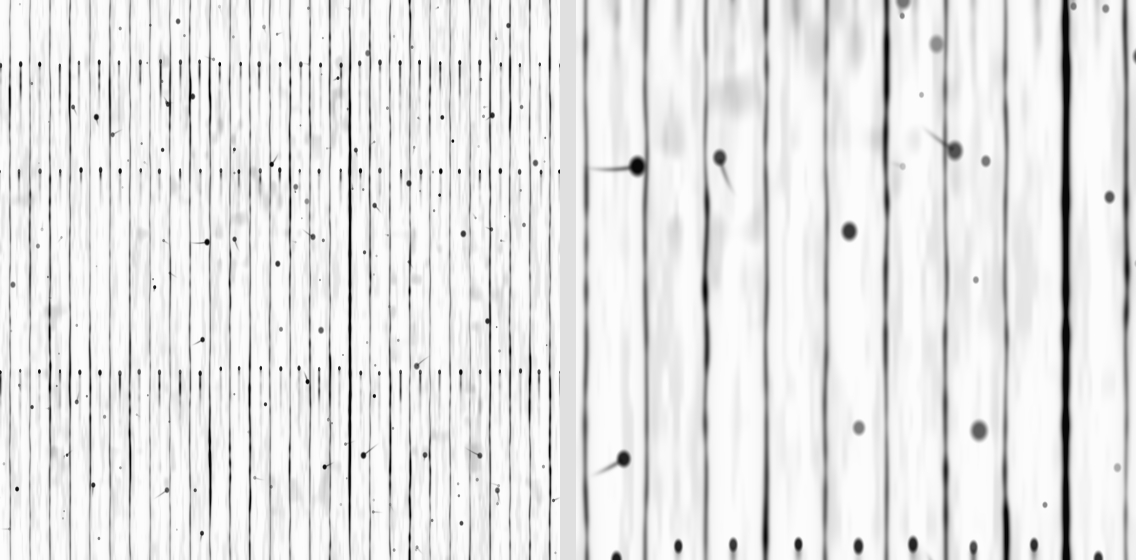
Left, the full canvas; right, a detail of the centre.
Write a WebGL 1 fragment shader that draws this texture map.

```glsl
precision highp float;
// Whitewashed board wall: 28 upright planks with thin dark gaps, three rows of
// nails that bleed downwards, scattered knots and a faint vertical grain.
// Each part returns an ink amount; the parts are layered over white paint.

uniform vec2 u_resolution;

float hash(vec2 p) {
  return fract(sin(dot(p, vec2(127.1, 311.7))) * 43758.5453);
}

// Value noise that wraps after `period` lattice cells.
float noise(vec2 p, vec2 period) {
  vec2 i = floor(p), f = fract(p);
  f = f * f * (3.0 - 2.0 * f);
  vec2 a = mod(i, period), b = mod(i + 1.0, period);
  return mix(mix(hash(a), hash(vec2(b.x, a.y)), f.x),
             mix(hash(vec2(a.x, b.y)), hash(b), f.x), f.y);
}

float bell(float d, float width) {
  return exp(-d * d / (width * width));
}

float layer(float under, float over) {
  return 1.0 - (1.0 - under) * (1.0 - clamp(over, 0.0, 1.0));
}

// Fine vertical fibres and pale smudges in the paint.
float grainInk(vec2 uv) {
  float fibre = 0.6 * noise(uv * vec2(168.0, 10.0), vec2(168.0, 10.0))
              + 0.4 * noise(uv * vec2(300.0, 48.0), vec2(300.0, 48.0));
  float smudge = noise(uv * vec2(84.0, 36.0), vec2(84.0, 36.0))
               * noise(uv * vec2(20.0, 9.0), vec2(20.0, 9.0));
  return 0.09 * smoothstep(0.4, 0.9, fibre) + 0.13 * smoothstep(0.45, 0.85, smudge);
}

// Gaps between planks; every seventh one is a heavier panel seam.
float gapInk(vec2 uv, float px) {
  float x = uv.x * 28.0;
  float id = floor(x);
  float wobble = noise(vec2(id, uv.y * 26.0), vec2(28.0, 26.0)) - 0.5;
  float d = (fract(x) - 0.5) / 28.0 + 0.0014 * wobble;
  float run = noise(vec2(id, uv.y * 6.0), vec2(28.0, 6.0));
  float chip = noise(vec2(id, uv.y * 75.0), vec2(28.0, 75.0));
  float seam = 1.0 - step(0.5, abs(mod(id, 7.0) - 3.0));
  float depth = 0.26 + 0.25 * hash(vec2(id, 5.3)) + 0.45 * smoothstep(0.5, 0.95, run);
  depth = depth * (0.6 + 0.65 * chip) + seam * (0.15 + 0.4 * smoothstep(0.3, 0.6, run));
  float line = bell(d, max(0.0012 + 0.0009 * depth, 0.6 * px)) * depth;
  return line + 0.09 * exp(-abs(d) / 0.0035);
}

// Nail heads at plank centres, with dark drips and long pale stains below.
float nailInk(vec2 uv, float px) {
  float x = uv.x * 28.0;
  float plank = floor(x + 0.5);
  float id = mod(plank, 28.0);
  float panel = mod(floor((id + 3.0) / 7.0), 4.0);
  float ink = 0.0;
  for (int r = 0; r < 3; r++) {
    float row = float(r);
    float height = r == 0 ? 0.889 : (r == 1 ? 0.694 : 0.338);
    float wear = r == 0 ? 1.0 : (r == 1 ? 0.35 : 0.8);
    vec2 seed = vec2(id, row * 3.7 + 1.0);
    height += 0.011 * wear * (hash(vec2(panel, row + 9.0)) - 0.5);
    height += 0.003 * (hash(seed + 2.1) - 0.5);
    float dx = (x - plank) / 28.0 + 0.004 * (hash(seed + 4.6) - 0.5);
    float drop = height - uv.y;
    float size = 0.8 + 0.5 * hash(seed + 6.2);
    float head = length(vec2(dx / 0.0027, drop / 0.0044)) / size;
    ink = layer(ink, (0.65 + 0.35 * hash(seed + 8.8)) * (1.0 - smoothstep(0.5, 1.3, head)));

    float wet = hash(seed + 7.9);
    float reach = 0.005 + 0.085 * wear * wet * wet;
    float broken = 0.45 + 0.7 * noise(vec2(id, uv.y * 90.0), vec2(28.0, 90.0));
    float below = smoothstep(0.0, 0.004, drop);
    float drip = below * (1.0 - smoothstep(0.35 * reach, reach, drop));
    float stain = below * (1.0 - smoothstep(0.02, 0.15 * wear + 0.03, drop));
    ink = layer(ink, 0.9 * wet * broken * drip * bell(dx, max(0.0019, 0.6 * px)));
    ink = layer(ink, 0.22 * broken * stain * bell(dx, 0.0024));
  }
  return ink;
}

// Round knots on a jittered grid; some trail a short curved crack.
float knotInk(vec2 uv, float cells, float chance, float radius, float px) {
  vec2 home = floor(uv * cells);
  float ink = 0.0;
  for (int j = -1; j <= 1; j++) {
    for (int i = -1; i <= 1; i++) {
      vec2 cell = home + vec2(float(i), float(j));
      vec2 seed = mod(cell, cells) + cells;
      vec2 spot = cell + 0.1 + 0.8 * vec2(hash(seed + 1.7), hash(seed + 3.1));
      vec2 p = uv - spot / cells;
      float present = step(hash(seed + 5.9), chance);
      float size = radius * (0.65 + 0.7 * hash(seed + 7.3));
      float soft = max(0.45 * size, 0.7 * px);
      float tone = 0.35 + 0.65 * hash(seed + 2.4);
      float dot_ = 1.0 - smoothstep(size - soft, size + soft, length(p * vec2(1.1, 0.9)));
      ink = layer(ink, present * tone * dot_);

      float angle = 6.2832 * hash(seed + 8.2);
      vec2 along = vec2(cos(angle), sin(angle));
      vec2 q = vec2(dot(p, along), dot(p, vec2(-along.y, along.x)));
      float reach = size * (3.0 + 5.0 * hash(seed + 9.4));
      float bend = q.y - 14.0 * (hash(seed + 4.5) - 0.5) * q.x * q.x;
      float tail = smoothstep(0.0, 0.002, q.x) * (1.0 - smoothstep(0.2 * reach, reach, q.x));
      float cracked = present * step(0.62, hash(seed + 6.6));
      ink = layer(ink, 0.5 * cracked * tone * tail * bell(bend, max(0.0016, 0.6 * px)));
    }
  }
  return ink;
}

void main() {
  vec2 uv = gl_FragCoord.xy / u_resolution;
  float px = 1.0 / min(u_resolution.x, u_resolution.y);
  float ink = grainInk(uv);
  ink = layer(ink, gapInk(uv, px));
  ink = layer(ink, nailInk(uv, px));
  ink = layer(ink, knotInk(uv, 13.0, 0.38, 0.0038, px));
  ink = layer(ink, 0.55 * knotInk(uv, 25.0, 0.2, 0.0022, px));
  gl_FragColor = vec4(mix(vec3(0.99), vec3(0.03), ink), 1.0);
}
```
